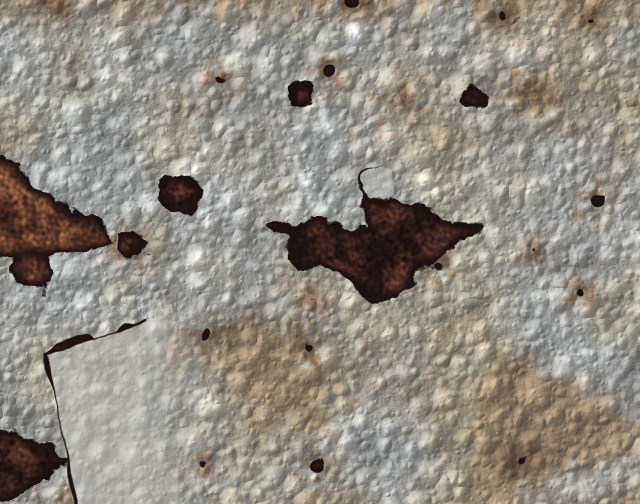
A WebGL 1 fragment shader for this texture:

```glsl
precision highp float;
uniform vec2 u_resolution;

const vec3 PAINT_COOL = vec3(0.625, 0.635, 0.63);
const vec3 PAINT_WARM = vec3(0.635, 0.62, 0.565);
const vec3 PAINT_BARE = vec3(0.72, 0.72, 0.69);
const vec3 STAIN_TAN = vec3(0.57, 0.48, 0.38);
const vec3 STAIN_DARK = vec3(0.36, 0.27, 0.21);
const vec3 RUST_DEEP = vec3(0.13, 0.075, 0.075);
const vec3 RUST_RED = vec3(0.33, 0.19, 0.15);
const vec3 RUST_ORANGE = vec3(0.54, 0.35, 0.24);
const vec2 LIGHT_DIR = vec2(-0.8, 0.6);
const float RELIEF = 0.23;      // contrast of the lit bumps
const float CAVITY = 7.0;       // darkening of the hollows
const float SLOPE_STEP = 0.002;
const float SPOT_GRID = 5.5;    // rust spot cells per canvas height
const float SPOT_SHARE = 0.42;

vec2 hash2(vec2 c) {
  c = vec2(dot(c, vec2(127.1, 311.7)), dot(c, vec2(269.5, 183.3)));
  return fract(sin(c) * 43758.5);
}

float gradientNoise(vec2 p) {
  vec2 i = floor(p), f = fract(p), e = vec2(1.0, 0.0);
  vec2 u = f * f * f * (f * (f * 6.0 - 15.0) + 10.0);
  float a = dot(hash2(i) * 2.0 - 1.0, f);
  float b = dot(hash2(i + e.xy) * 2.0 - 1.0, f - e.xy);
  float c = dot(hash2(i + e.yx) * 2.0 - 1.0, f - e.yx);
  float d = dot(hash2(i + e.xx) * 2.0 - 1.0, f - e.xx);
  return 1.4 * mix(mix(a, b, u.x), mix(c, d, u.x), u.y);
}

float fbm(vec2 p) {
  float sum = 0.0, amp = 0.6;
  for (int i = 0; i < 5; i++) {
    sum += amp * gradientNoise(p);
    p = mat2(1.6, 1.2, -1.2, 1.6) * p + 7.3;
    amp *= 0.5;
  }
  return sum;
}

// Round domes of random size, one per cell
float blisters(vec2 p, float scale) {
  vec2 q = p * scale, cell = floor(q);
  float h = 0.0;
  for (int n = 0; n < 9; n++) {
    vec2 c = cell + vec2(mod(float(n), 3.0), floor(float(n) / 3.0)) - 1.0;
    vec2 rnd = hash2(c + scale), v = q - c - hash2(c + 19.7);
    float r = mix(0.25, 0.9, rnd.x * rnd.y), k = max(0.0, 1.0 - dot(v, v) / (r * r));
    h = max(h, r * k * k);
  }
  return h / scale;
}

float paintHeight(vec2 p) {
  vec2 q = p + 0.005 * vec2(gradientNoise(p * 30.0), gradientNoise(p * 30.0 + 50.0));
  return blisters(q, 22.0) + 0.9 * blisters(q, 47.0) + 0.03 * fbm(p * 16.0);
}

float side(vec2 p, vec2 a, vec2 b) { return dot(p - a, normalize(vec2(b.y - a.y, a.x - b.x))); }

float triangle(vec2 p, vec2 a, vec2 b, vec2 c) {
  return max(side(p, a, b), max(side(p, b, c), side(p, c, a)));
}

float blob(vec2 p, vec2 centre, float r) { return length(p - centre) - r; }

float inside(float d) { return smoothstep(-1.0, 1.0, -d * u_resolution.y); }

// Large areas where the paint has flaked off
float flakedAreas(vec2 p) {
  float d = triangle(p, vec2(0.54, 0.55), vec2(0.755, 0.385), vec2(0.8, 0.555));
  d = min(d, triangle(p, vec2(0.715, 0.625), vec2(0.75, 0.39), vec2(0.96, 0.55)));
  d = min(d, blob(p, vec2(0.607, 0.508), 0.043));
  d = min(d, triangle(p, vec2(-0.08, 0.74), vec2(-0.08, 0.5), vec2(0.28, 0.5)));
  d = min(d, blob(p, vec2(0.25, 0.512), 0.034));
  d = min(d, blob(p, vec2(0.355, 0.616), 0.044));
  d = min(d, blob(p, vec2(0.063, 0.455), 0.04));
  d = min(d, triangle(p, vec2(-0.05, 0.17), vec2(-0.02, 0.0), vec2(0.16, 0.09)));
  return min(d, blob(vec2(abs(p.x - 0.767), p.y), vec2(0.173, 0.808), 0.023));
}

// Scattered spots: x is distance to the pit, y is the stain around it
vec2 rustSpots(vec2 p) {
  vec2 q = p * SPOT_GRID, cell = floor(q), result = vec2(1.0, 0.0);
  for (int n = 0; n < 9; n++) {
    vec2 c = cell + vec2(mod(float(n), 3.0), floor(float(n) / 3.0)) - 1.0;
    vec2 rnd = hash2(c + 3.1);
    float d = length(q - c - 0.15 - 0.7 * hash2(c + 8.4));
    float present = step(rnd.x, SPOT_SHARE);
    result.x = min(result.x, (d + 1.0 - present - 0.07 * rnd.y) / SPOT_GRID);
    result.y = max(result.y, present * exp(-d * d * 13.0));
  }
  return result;
}

void main() {
  vec2 p = gl_FragCoord.xy / u_resolution.y;
  float fine = fbm(p * 38.0), ragged = 0.022 * gradientNoise(p * 15.0) + 0.014 * fine;

  // Smooth lifted sheet with a crack along its border, and a small curled flap
  float sheet = max(0.154 - 0.2 * p.y - p.x, p.y - 0.264 - 0.33 * p.x) + 0.2 * ragged;
  float gap = 0.001 + 0.008 * smoothstep(0.05, 0.4, gradientNoise(p * vec2(18.0, 5.0)));
  float crack = max(abs(sheet - gap) - gap, p.x - 0.29);
  float flap = blob(p, vec2(0.752, 0.637), 0.035) + 0.7 * ragged;
  vec2 spots = rustSpots(p + 0.4 * ragged);
  float hole = min(min(flakedAreas(p) + ragged, spots.x + 0.5 * ragged), crack);
  hole = max(min(hole, flap + 0.15 * (p.x - 0.75)), -flap);
  float bare = max(inside(sheet) * (1.0 - smoothstep(0.25, 0.46, p.x)), inside(flap));

  // Paint and its stains
  vec3 color = mix(PAINT_COOL, PAINT_WARM, smoothstep(-0.2, 0.25, fbm(p * 4.0 + 31.0)));
  color *= 1.0 + 0.25 * fbm(p * 7.0 + 11.0);
  float lower = (1.0 - smoothstep(0.1, 0.6, p.y)) * smoothstep(0.3, 0.7, p.x);
  float streaks = smoothstep(0.92, 1.02, p.y) * (0.6 + gradientNoise(p * vec2(28.0, 8.0)));
  float stain = smoothstep(0.0, 0.5, fbm(p * 3.0 + 4.0) + 0.16 * lower + 0.16 * fine) + streaks;
  stain += spots.y * (0.5 + 1.4 * fine);
  color = mix(color, STAIN_TAN, clamp(stain, 0.0, 0.8));
  color = mix(color, STAIN_DARK, clamp(0.6 * spots.y * spots.y + 0.6 * (stain - 0.8), 0.0, 0.55));
  color = mix(color, PAINT_BARE, 0.8 * bare);

  // Light across the bumps
  float height = paintHeight(p);
  float slope = (height - paintHeight(p + LIGHT_DIR * SLOPE_STEP)) / SLOPE_STEP;
  slope /= 1.0 + 0.35 * abs(slope);
  float lit = RELIEF * slope + CAVITY * (height - 0.008);
  color *= 1.0 + lit * (1.0 - 0.6 * bare);

  // Rusted metal, shaded below the paint rim
  float orange = (1.0 - smoothstep(0.1, 0.4, p.x)) * smoothstep(0.3, 0.5, p.y);
  float oxide = 0.36 + 0.9 * fbm(p * 13.0 + 2.0) + 0.6 * fine + 0.45 * orange;
  vec3 rust = mix(RUST_DEEP, RUST_RED, smoothstep(0.1, 0.8, oxide));
  rust = mix(rust, RUST_ORANGE, smoothstep(0.65, 1.1, oxide));
  rust *= 1.0 + 0.6 * gradientNoise(p * 110.0);
  rust = mix(RUST_DEEP * 0.8, rust, smoothstep(0.0, 0.025, -hole));
  gl_FragColor = vec4(clamp(mix(color, rust, inside(hole)), 0.0, 1.0), 1.0);
}
```
